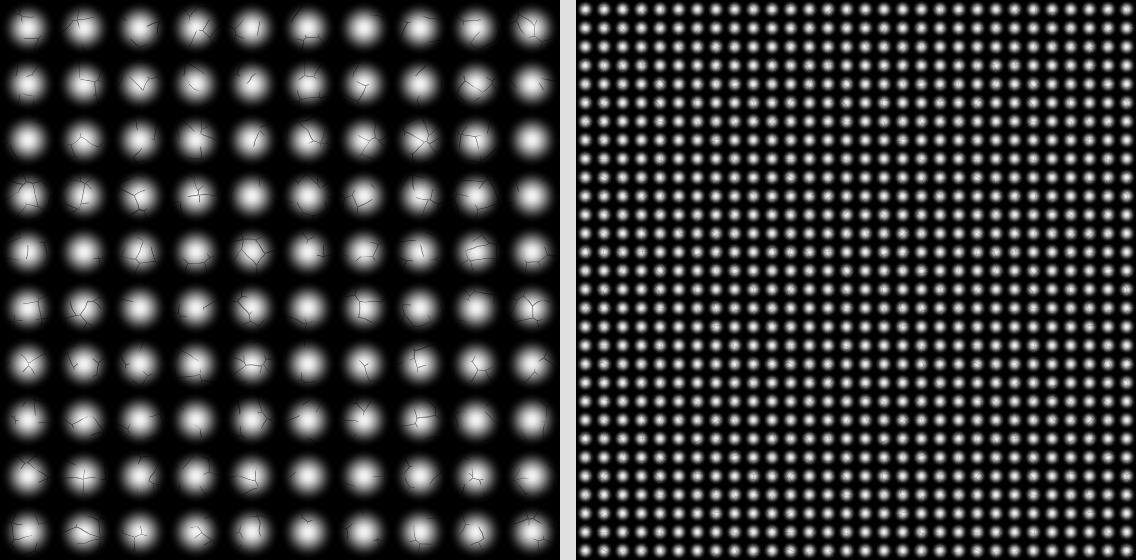
Left: one tile. Right: repeated 3 by 3.
This pattern is drawn by a Shadertoy shader. Its source:

```glsl
#define DOTS 10.0
#define DOT_RADIUS 0.527
#define DOT_PEAK 0.95
#define FALLOFF 3.0
#define CRACK_CELLS 28.0
#define CRACK_JITTER 0.9
#define CRACK_WIDTH 0.0009
#define CRACK_DEPTH 0.75
#define GAP_CELLS 40.0
#define WARP_CELLS 60.0
#define WARP_AMOUNT 0.14

// Integer hash of a lattice point that wraps after the given period
vec2 hash2(vec2 cell, float period, uint seed) {
    uvec2 q = uvec2(mod(cell, period)) + uvec2(seed, seed * 7u);
    q = q * 1664525u + 1013904223u;
    q.x += q.y * 1664525u;
    q.y += q.x * 1664525u;
    q ^= q >> 16u;
    q.x += q.y * 1664525u;
    q.y += q.x * 1664525u;
    q ^= q >> 16u;
    return vec2(q & 65535u) / 65535.0;
}

// Tiling value noise, two channels
vec2 noise2(vec2 uv, float period, uint seed) {
    vec2 p = uv * period;
    vec2 i = floor(p);
    vec2 f = fract(p);
    f = f * f * (3.0 - 2.0 * f);
    vec2 low = mix(hash2(i, period, seed), hash2(i + vec2(1, 0), period, seed), f.x);
    vec2 high = mix(hash2(i + vec2(0, 1), period, seed), hash2(i + 1.0, period, seed), f.x);
    return mix(low, high, f.y);
}

vec2 sitePosition(vec2 cell) {
    return 0.5 + CRACK_JITTER * (hash2(cell, CRACK_CELLS, 11u) - 0.5);
}

// Distance to the nearest Voronoi border, in crack cells
float borderDistance(vec2 p) {
    vec2 base = floor(p);
    vec2 f = fract(p);
    vec2 nearestCell = vec2(0.0);
    vec2 nearest = vec2(0.0);
    float best = 1e3;
    for (int y = -1; y <= 1; y++)
    for (int x = -1; x <= 1; x++) {
        vec2 cell = vec2(x, y);
        vec2 toSite = cell + sitePosition(base + cell) - f;
        float d = dot(toSite, toSite);
        if (d < best) {
            best = d;
            nearest = toSite;
            nearestCell = cell;
        }
    }
    float border = 1e3;
    for (int y = -2; y <= 2; y++)
    for (int x = -2; x <= 2; x++) {
        vec2 cell = nearestCell + vec2(x, y);
        vec2 toSite = cell + sitePosition(base + cell) - f;
        vec2 across = toSite - nearest;
        if (dot(across, across) > 1e-5)
            border = min(border, dot(0.5 * (nearest + toSite), normalize(across)));
    }
    return border;
}

// Broken hairline cracks, 0 to 1
float cracks(vec2 uv, float pixel) {
    vec2 warp = WARP_AMOUNT * (noise2(uv, WARP_CELLS, 23u) - 0.5);
    float d = borderDistance(uv * CRACK_CELLS + warp) / CRACK_CELLS;
    vec2 wear = noise2(uv, GAP_CELLS, 37u);
    float present = smoothstep(0.48, 0.58, wear.x);
    float width = CRACK_WIDTH * mix(0.6, 1.3, wear.y);
    float coverage = clamp((0.5 * (width + pixel) - d) / pixel, 0.0, min(1.0, width / pixel));
    return present * coverage;
}

// Soft round glow at the centre of each repeat
float softDots(vec2 uv) {
    vec2 p = (fract(uv * DOTS) - 0.5) / DOT_RADIUS;
    return DOT_PEAK * pow(max(1.0 - dot(p, p), 0.0), FALLOFF);
}

void mainImage(out vec4 fragColor, in vec2 fragCoord) {
    vec2 uv = fragCoord / iResolution.xy;
    float pixel = 1.0 / min(iResolution.x, iResolution.y);
    float shade = softDots(uv) * (1.0 - CRACK_DEPTH * cracks(uv, pixel));
    fragColor = vec4(vec3(shade), 1.0);
}
```
